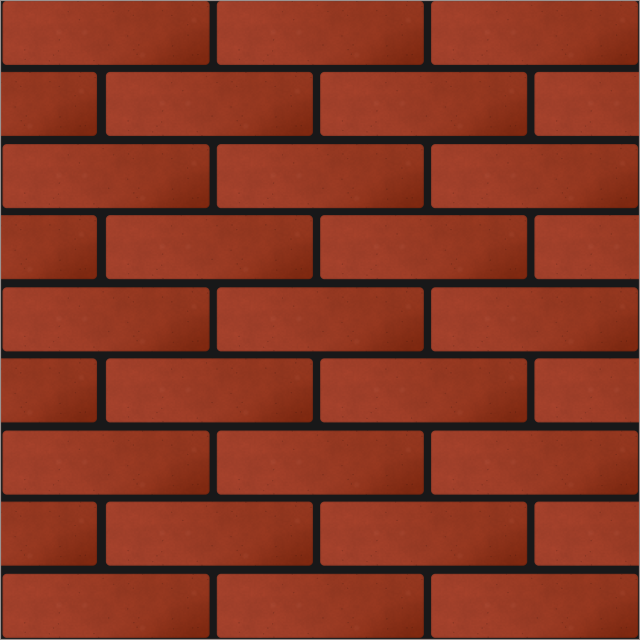
Write a three.js fragment shader that draws this texture.

```glsl
// Red brick wall in running bond with dark mortar and a thin pale rim.
varying vec2 vUv;

const vec2 PITCH = vec2(0.3348, 0.1119);       // spacing of brick centres
const vec2 FIRST = vec2(0.1657, 0.0534);       // centre of the lowest left brick
const vec2 HALF_SIZE = vec2(0.1618, 0.0501);
const vec2 ODD_SHIFT = vec2(0.1615, 0.0009);   // offset of every second course
const float END_SHIFT = 0.0026;                // wider joint beside the cut bricks
const float CORNER = 0.0068;
const float RIM = 0.0017;
const float SOFT = 0.0010;

const vec3 MORTAR = vec3(0.095, 0.094, 0.098);
const vec3 CLAY_LIGHT = vec3(0.636, 0.252, 0.168);
const vec3 CLAY_MID = vec3(0.573, 0.212, 0.120);
const vec3 CLAY_DARK = vec3(0.475, 0.140, 0.045);
const vec3 RIM_GREY = vec3(0.61, 0.58, 0.57);

float hash(vec2 p) {
  return fract(sin(dot(p, vec2(127.1, 311.7))) * 43758.5453);
}

float noise(vec2 p) {
  vec2 i = floor(p);
  vec2 f = fract(p);
  f = f * f * (3.0 - 2.0 * f);
  return mix(mix(hash(i), hash(i + vec2(1.0, 0.0)), f.x),
             mix(hash(i + vec2(0.0, 1.0)), hash(i + vec2(1.0, 1.0)), f.x), f.y);
}

float fbm(vec2 p) {
  float sum = 0.0;
  float gain = 0.5;
  for (int i = 0; i < 4; i++) {
    sum += gain * noise(p);
    p = p * 2.1 + 17.3;
    gain *= 0.5;
  }
  return sum;
}

float roundedBox(vec2 p, vec2 halfSize, float radius) {
  vec2 q = abs(p) - halfSize + radius;
  return length(max(q, 0.0)) + min(max(q.x, q.y), 0.0) - radius;
}

// Sparse round dots, one per chosen grid cell.
float specks(vec2 p, float scale, float share, float radius) {
  vec2 cell = floor(p * scale);
  vec2 centre = 0.3 + 0.4 * vec2(hash(cell + 3.1), hash(cell + 7.7));
  float dotMask = 1.0 - smoothstep(0.2 * radius, radius, length(fract(p * scale) - centre));
  return dotMask * step(1.0 - share, hash(cell + 13.0));
}

// Position relative to the centre of the nearest brick.
vec2 brickLocal(vec2 uv) {
  float row = floor((uv.y - FIRST.y) / PITCH.y + 0.5);
  float odd = mod(row, 2.0);
  vec2 origin = FIRST + odd * ODD_SHIFT;
  float column = floor((uv.x - origin.x) / PITCH.x + 0.5);
  vec2 centre = origin + vec2(column, row) * PITCH;
  centre.y -= odd * PITCH.y * 0.0;
  centre.x -= END_SHIFT * step(column, -0.5);
  return uv - centre;
}

vec3 clay(vec2 p) {
  vec2 q = p / HALF_SIZE;

  // Light left side fading to a burnt lower right corner
  vec3 color = mix(CLAY_LIGHT, CLAY_MID, smoothstep(-1.1, 0.8, q.x + 0.15 * q.y));
  float burn = smoothstep(0.35, 1.9, q.x - 0.55 * q.y);
  color = mix(color, CLAY_DARK, burn);

  // Cloudy mottling, fine grain and faint specks
  color *= 1.0 + 0.10 * (fbm(p * 45.0 + 9.0) - 0.47);
  color *= 1.0 + 0.035 * (noise(p * 420.0 + 50.0) - 0.5);
  color *= 1.0 - 0.13 * specks(p + 0.5, 130.0, 0.06, 0.25);
  color += 0.022 * specks(p + 0.7, 52.0, 0.08, 0.35);
  return color;
}

void main() {
  // Bricks over mortar
  vec2 p = brickLocal(vUv);
  float d = roundedBox(p, HALF_SIZE, CORNER);
  vec3 brick = clay(p) * (1.0 - 0.12 * smoothstep(-0.003, 0.0, d));
  vec3 color = mix(brick, MORTAR, smoothstep(-SOFT, SOFT, d));

  // Pale rim around the canvas
  vec2 inset = min(vUv, 1.0 - vUv);
  float edge = min(inset.x, inset.y);
  color = mix(RIM_GREY, color, smoothstep(RIM - SOFT, RIM + SOFT, edge));

  gl_FragColor = vec4(color, 1.0);
}
```
